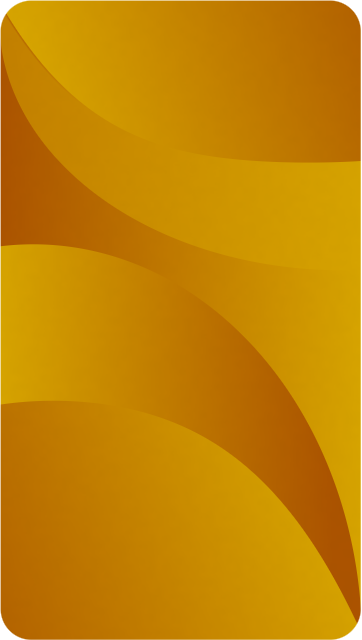
Write a Shadertoy shader that draws this background.

```glsl
// A rounded golden card crossed by sweeping ribbons.
// Ellipse arcs and quartic arcs cut the ribbons, each filled with a linear
// umber-to-gold sweep, layered from back to front and faintly mottled.

const float HEIGHT = 1.7655;               // card height when its width is 1
const vec3 UMBER = vec3(0.668, 0.325, 0.0);
const vec3 GOLD  = vec3(0.836, 0.640, 0.0);
const vec3 PAPER = vec3(1.0);

// Sine-free hash, 0 to 1
float hash(vec2 cell) {
    vec3 h = fract(cell.xyx * 0.1031);
    h += dot(h, h.yzx + 33.33);
    return fract((h.x + h.y) * h.z);
}

// Smoothly interpolated hash, 0 to 1
float noise(vec2 p) {
    vec2 cell = floor(p);
    vec2 f = smoothstep(0.0, 1.0, p - cell);
    float low = mix(hash(cell), hash(cell + vec2(1.0, 0.0)), f.x);
    float high = mix(hash(cell + vec2(0.0, 1.0)), hash(cell + 1.0), f.x);
    return mix(low, high, f.y);
}

vec3 metal(float shine) {
    return mix(UMBER, GOLD, clamp(shine, 0.0, 1.0));
}

// Position of p along the segment a-b, from 0 to 1
float sweep(vec2 p, vec2 a, vec2 b) {
    vec2 axis = b - a;
    return clamp(dot(p - a, axis) / dot(axis, axis), 0.0, 1.0);
}

// Approximate signed distance to an ellipse, negative inside
float ellipse(vec2 p, vec2 center, vec2 radii) {
    vec2 q = (p - center) / radii;
    float k = length(q);
    return (k - 1.0) * k / max(length(q / radii), 1e-4);
}

// Signed distance to a quartic arc, negative above it. The arc leaves its
// apex by "rise" over "halfWidth"; "roundness" is the share of the square term.
float arc(vec2 p, vec2 apex, float halfWidth, float rise, float roundness) {
    float u = (p.x - apex.x) / halfWidth;
    float u2 = u * u;
    float edge = apex.y + rise * u2 * mix(u2, 1.0, roundness);
    float slope = rise / halfWidth * u * mix(4.0 * u2, 2.0, roundness);
    return (edge - p.y) / sqrt(1.0 + slope * slope);
}

float roundedBox(vec2 p, vec2 halfSize, float radius) {
    vec2 q = abs(p) - halfSize + radius;
    return length(max(q, 0.0)) + min(max(q.x, q.y), 0.0) - radius;
}

// Smooth coverage of the inside of a shape
float cover(float dist, float pixel) {
    return clamp(0.5 - dist / pixel, 0.0, 1.0);
}

void mainImage(out vec4 fragColor, in vec2 fragCoord) {
    vec2 p = fragCoord / iResolution.xy * vec2(1.0, HEIGHT);
    float pixel = 1.0 / iResolution.x;

    // Back layer, dark on the left
    vec3 color = metal(p.x);

    // Upper ribbon; the clamp keeps its side straight above the arc
    vec2 upperCenter = vec2(0.945, 1.710);
    vec2 below = vec2(p.x, min(p.y, upperCenter.y));
    float upper = ellipse(below, upperCenter, vec2(0.947, 0.690));
    color = mix(color, metal(mix(0.55, 0.99, p.x)), cover(upper, pixel));

    // Top panel with a thin dark seam that fades to the right
    float top = arc(p, vec2(0.8525, 1.317), 0.841, 0.421, 0.335);
    float seam = cover(top - 0.004, 0.004) * smoothstep(0.25, 0.02, p.x);
    color = mix(color, UMBER, 0.5 * seam);
    float topShade = sweep(p, vec2(0.138, 1.467), vec2(1.014, 1.743));
    color = mix(color, metal(1.0 - 0.84 * topShade), cover(top, pixel));

    // Lower ribbon, gold on the left
    float lower = ellipse(p, vec2(0.092, -0.005), vec2(0.908, 1.0966));
    color = mix(color, metal(1.0 - p.x / 0.92), cover(lower, pixel));

    // Bottom panel, brightening towards the upper right
    float base = -arc(p, vec2(0.1475, 0.660), 0.843, -0.623, 0.55);
    float baseShade = sweep(p, vec2(0.0), vec2(0.888, 0.355));
    color = mix(color, metal(mix(0.18, 1.0, baseShade)), cover(base, pixel));

    // Soft mottling that breaks up the colour steps
    float mottle = noise(p * 50.0) + 0.25 * noise(p * 190.0) - 0.625;
    color *= 1.0 + 0.011 * mottle;

    // Rounded card with a pale hairline, widest on the right
    vec2 lowCorner = vec2(0.0018, 0.0006);
    vec2 highCorner = vec2(0.9966, HEIGHT - 0.0016);
    vec2 middle = 0.5 * (lowCorner + highCorner);
    float card = roundedBox(p - middle, highCorner - middle, 0.085);
    color = mix(PAPER, color, cover(card, max(pixel, 0.0035)));

    fragColor = vec4(color, 1.0);
}
```
